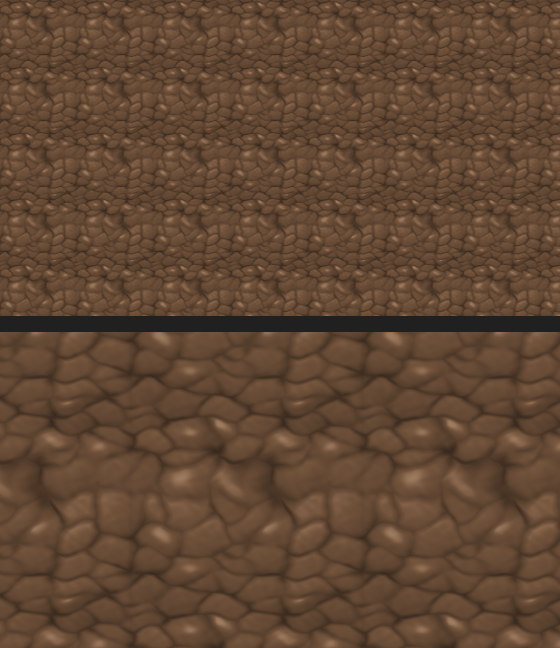
Top: the whole. Bottom: its middle third, enlarged.
Reproduce this texture procedurally as a WebGL 2 fragment shader.

```glsl
#version 300 es
precision highp float;
// Brown cobbled earth: one tile of packed, domed stones repeated over the canvas.
// Stones are wrapped cellular noise with mixed sizes, on a grid whose rows swell in
// the upper tile; gaps fade in and out, with sparse glints and layered sines on top.
uniform vec2 u_resolution;
out vec4 fragColor;

const float TAU = 6.2831853;
const vec2 GRID = vec2(6.0, 8.0);   // stones per tile

vec3 hash3(vec2 cell) {
    vec3 h = fract(cell.xyx * vec3(0.1031, 0.1130, 0.0973) + 0.37);
    h += dot(h, h.yzx + 33.33);
    return fract((h.xxy + h.yzz) * h.zyx);
}

// Periodic fine mottling, roughly -1 to 1
float grain(vec2 t) {
    vec2 a = TAU * t;
    float n = sin(8.0 * a.x + 2.0 * sin(5.0 * a.y)) * sin(9.0 * a.y + 2.0 * sin(4.0 * a.x));
    n += 0.6 * sin(14.0 * a.x - 5.0 * a.y + sin(9.0 * a.y)) * sin(13.0 * a.y + 6.0 * a.x);
    return n / 1.6;
}

// Periodic broad patches, roughly -1 to 1
float patches(vec2 t) {
    vec2 a = TAU * t;
    return 0.5 * sin(2.0 * a.x + 1.3 * sin(a.y) + 0.8) * cos(a.y - 0.5)
         + 0.5 * sin(3.0 * a.y + a.x + 1.5 * sin(2.0 * a.x));
}

// Brightness of the stones at tile position t
float stoneTone(vec2 t) {
    // Thin, flat rows low in the tile; tall, round ones higher up
    vec2 warped = t;
    warped.y -= 0.05 * sin(TAU * (t.y - 0.62));
    warped += 0.014 * sin(TAU * (vec2(3.0, 4.0) * t.yx + vec2(0.1, 0.4)));
    warped += 0.006 * sin(TAU * (vec2(8.0, 7.0) * t.yx + vec2(0.6, 0.2)));
    vec2 p = warped * GRID;
    vec2 cell = floor(p);

    // Nearest and second nearest stones, larger ones reaching further
    float nearest = 9.0, second = 9.0;
    vec2 offset = vec2(0.0);
    vec3 stone = vec3(0.0);
    for (int y = -2; y <= 2; y++) {
        for (int x = -2; x <= 2; x++) {
            vec2 c = cell + vec2(x, y);
            vec3 h = hash3(mod(c, GRID));
            vec2 d = p - c - 0.06 - 0.88 * h.xy;
            float dist = length(d) - 0.32 * fract(h.z * 5.7);
            if (dist < nearest) {
                second = nearest;
                nearest = dist;
                offset = d;
                stone = h;
            } else {
                second = min(second, dist);
            }
        }
    }

    // Wide soft gaps, deep at corners and nearly closed elsewhere
    float body = smoothstep(-0.05, 0.40, second - nearest);
    float corner = smoothstep(0.25, 0.70, nearest);
    float depth = 0.17 + 0.10 * patches(t.yx * 2.0 + 0.3) + 0.14 * corner;
    float tone = 1.05 - depth * (1.0 - body);

    // Domes lit from above, each stone slightly lighter or darker
    tone += body * (0.15 * offset.y - 0.05 * offset.x) - 0.07 * corner;
    tone += 0.11 * (fract(stone.z * 7.3) - 0.5) * body;

    // Small glints on a few stones
    vec2 g = offset - vec2(-0.06, 0.12);
    tone += 0.30 * smoothstep(0.60, 0.95, stone.z) * exp(-16.0 * dot(g, g)) * body;
    return tone;
}

void main() {
    // Tile size is a fixed part of the canvas: about 7.25 across, 4.8 down
    vec2 uv = gl_FragCoord.xy / u_resolution;
    vec2 t = fract(uv * vec2(7.25, 4.8) + vec2(0.02, 0.26));

    float tone = stoneTone(t) + 0.04 * grain(t);

    // Broad light band and patches, with faint darkening at the tile seams
    tone += 0.045 * cos(TAU * (t.y - 0.62)) + 0.035 * patches(t);
    vec2 seam = min(t, 1.0 - t);
    tone -= 0.08 * exp(-40.0 * seam.x) + 0.05 * exp(-35.0 * seam.y);

    vec3 earth = vec3(0.402, 0.292, 0.209);
    vec3 dust = vec3(0.09, 0.10, 0.10);
    vec3 color = earth * tone + dust * smoothstep(1.08, 1.35, tone);
    fragColor = vec4(color, 1.0);
}
```
